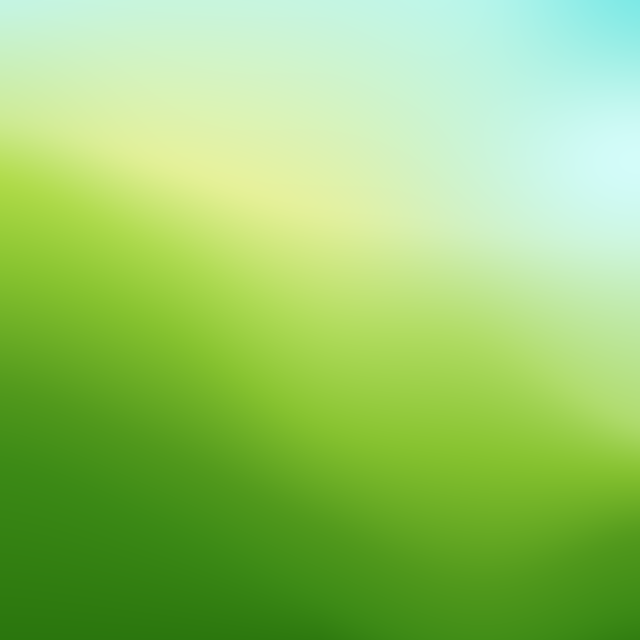
A WebGL 2 fragment shader for this background:

```glsl
#version 300 es
precision highp float;

#define SOFTNESS 0.035
#define LEAF_BAND 0.12
#define GLOW_CENTER vec2(1.0, 0.75)
#define GLOW_SIZE vec2(0.22, 0.14)

uniform vec2 u_resolution;
out vec4 fragColor;

const vec3 LIME = vec3(0.53, 0.765, 0.185);
const vec3 LEAF = vec3(0.32, 0.60, 0.11);
const vec3 FOREST = vec3(0.235, 0.54, 0.085);
const vec3 SHADE = vec3(0.16, 0.455, 0.05);
const vec3 GLOW = vec3(0.835, 0.99, 0.985);

// Depths below the top edge of horizon, meadow, lime and leaf, from left to right
const vec4 DEPTHS[5] = vec4[5](
    vec4(0.19, 0.28, 0.42, 0.605),
    vec4(0.255, 0.385, 0.51, 0.70),
    vec4(0.33, 0.51, 0.665, 0.82),
    vec4(0.36, 0.535, 0.71, 0.91),
    vec4(0.37, 0.665, 0.735, 0.835));

// Sky along the top edge
const vec4 SKY[5] = vec4[5](
    vec4(0.77, 0.96, 0.90, 1.0),
    vec4(0.78, 0.96, 0.87, 1.0),
    vec4(0.77, 0.96, 0.89, 1.0),
    vec4(0.71, 0.96, 0.92, 1.0),
    vec4(0.47, 0.91, 0.90, 1.0));

// Haze along the horizon
const vec4 HAZE[5] = vec4[5](
    vec4(0.81, 0.92, 0.58, 1.0),
    vec4(0.90, 0.945, 0.60, 1.0),
    vec4(0.90, 0.945, 0.62, 1.0),
    vec4(0.82, 0.94, 0.74, 1.0),
    vec4(0.79, 0.95, 0.81, 1.0));

// Smooth curve through five evenly spaced knots
vec4 spline(vec4 knots[5], float x) {
    float s = clamp(x, 0.0, 1.0) * 4.0;
    int i = min(int(s), 3);
    float t = s - float(i);
    vec4 a = knots[max(i - 1, 0)];
    vec4 b = knots[i];
    vec4 c = knots[i + 1];
    vec4 d = knots[min(i + 2, 4)];
    vec4 bend = 2.0 * a - 5.0 * b + 4.0 * c - d;
    vec4 twist = 3.0 * (b - c) + d - a;
    return b + 0.5 * t * (c - a + t * (bend + t * twist));
}

float ramp(float start, float end, float value) {
    return clamp((value - start) / (end - start), 0.0, 1.0);
}

// Layers from the sky down to the shaded ground
vec3 landscape(float depth, vec4 level, vec3 sky, vec3 haze, vec3 meadow) {
    float forest = level.w + LEAF_BAND;
    vec3 color = mix(sky, haze, ramp(0.0, level.x, depth));
    color = mix(color, meadow, ramp(level.x, level.y, depth));
    color = mix(color, LIME, ramp(level.y, level.z, depth));
    color = mix(color, LEAF, ramp(level.z, level.w, depth));
    color = mix(color, FOREST, ramp(level.w, forest, depth));
    return mix(color, SHADE, ramp(forest, max(forest + 0.08, 1.02), depth));
}

void main() {
    vec2 uv = gl_FragCoord.xy / u_resolution;
    vec4 level = spline(DEPTHS, uv.x);
    vec3 sky = spline(SKY, uv.x).rgb;
    vec3 haze = spline(HAZE, uv.x).rgb;
    vec3 meadow = mix(vec3(0.69, 0.86, 0.28), vec3(0.69, 0.86, 0.43), uv.x);

    // Weighted vertical blur melts the layer borders
    vec3 color = vec3(0.0);
    float total = 0.0;
    for (int i = -3; i <= 3; i++) {
        float offset = float(i) / 3.0;
        float weight = exp(-2.0 * offset * offset);
        float depth = 1.0 - uv.y + offset * SOFTNESS;
        color += weight * landscape(depth, level, sky, haze, meadow);
        total += weight;
    }
    color /= total;

    // Pale light at the right edge
    vec2 fromGlow = (uv - GLOW_CENTER) / GLOW_SIZE;
    color = mix(color, GLOW, 0.95 * exp(-dot(fromGlow, fromGlow)));

    fragColor = vec4(color, 1.0);
}
```
